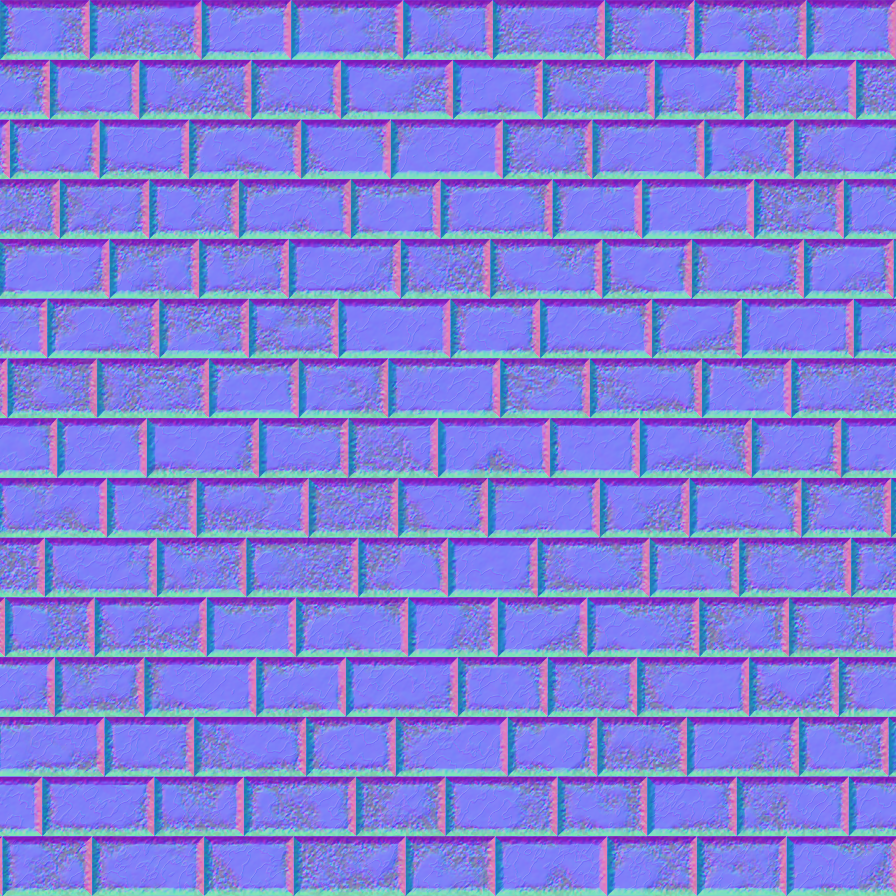
Write a WebGL 1 fragment shader that draws this texture map.

```glsl
precision highp float;
// Tangent-space normal map of a bevelled brick wall with worn, gritty edges.

uniform vec2 u_resolution;

const float ROWS = 15.0;         // courses in the canvas
const float UNITS = 40.0;        // bricks are 4 or 5 units long
const float ROW_SHIFT = 1.0 / 18.0;
const float BEVEL = 0.0090;      // bevel width
const float STEP = 0.0008;       // spacing of the slope samples

float hash(vec2 p) {
    vec3 q = fract(vec3(p.xyx) * 0.1031);
    q += dot(q, q.yzx + 33.33);
    return fract((q.x + q.y) * q.z);
}

float valueNoise(vec2 p) {
    vec2 cell = floor(p);
    vec2 f = fract(p);
    f = f * f * (3.0 - 2.0 * f);
    float low = mix(hash(cell), hash(cell + vec2(1.0, 0.0)), f.x);
    float high = mix(hash(cell + vec2(0.0, 1.0)), hash(cell + vec2(1.0, 1.0)), f.x);
    return mix(low, high, f.y);
}

float fbm(vec2 p) {
    float sum = 0.0;
    float weight = 0.5;
    for (int i = 0; i < 3; i++) {
        sum += weight * valueNoise(p);
        p = mat2(1.6, 1.2, -1.2, 1.6) * p + 17.3;
        weight *= 0.5;
    }
    return sum / 0.875;
}

// x: distance to the nearest brick edge, y: random value of the brick
vec2 brick(vec2 p) {
    float fromTop = (1.0 - p.y) * ROWS;
    float row = floor(fromTop);
    float across = fract(p.x - row * ROW_SHIFT) * UNITS;

    // Short and long bricks alternate; each course ends on a short one
    float inPair = mod(across, 9.0);
    float isLong = step(4.0, inPair);
    float along = inPair - 4.0 * isLong;
    float sideGap = min(along, 4.0 + isLong - along) / UNITS;
    float courseGap = (0.5 - abs(fract(fromTop) - 0.5)) / ROWS;

    float id = floor(across / 9.0) * 2.0 + isLong;
    return vec2(min(sideGap, courseGap), hash(vec2(id + 3.0, row + 11.0)));
}

// Ramp that is steep at the joint and eases onto the flat face
float bevelHeight(float edge) {
    float t = clamp(edge / BEVEL, 0.0, 1.0);
    return BEVEL * (1.9 * t - 0.75 * t * t);
}

// Patches of grit, denser along edges and on some bricks
float wearMask(vec2 p, float edge, float variation) {
    float nearEdge = exp(-max(edge - BEVEL, 0.0) / 0.006);
    float patches = fbm(p * 26.0 + variation * 40.0);
    float amount = patches + 0.3 * nearEdge + 0.2 * (variation - 0.5);
    return smoothstep(0.52, 0.85, amount);
}

float gritHeight(vec2 p) {
    return 0.0016 * valueNoise(p * 340.0) + 0.0012 * valueNoise(p * 510.0 + 9.0);
}

// Shallow undulation and faint slanted scratches
float faceHeight(vec2 p) {
    vec2 slanted = vec2(p.x + p.y, (p.y - p.x) * 1.8);
    float ridge = abs(fbm(slanted * 42.0) - 0.5);
    float scratch = smoothstep(0.0, 0.06, ridge);
    return 0.00025 * scratch + 0.0008 * fbm(p * 70.0);
}

float wallHeight(vec2 p) {
    vec2 b = brick(p);
    float rough = wearMask(p, b.x, b.y);
    // Grit fades out right at the joint so the seam stays crisp
    float fade = smoothstep(0.0, BEVEL * 0.7, b.x);
    float ragged = (valueNoise(p * 280.0) - 0.5) * 0.0022 * fade;
    return bevelHeight(b.x + ragged)
         + gritHeight(p) * mix(0.3, 1.0, fade) * rough
         + faceHeight(p) * fade;
}

vec3 wallNormal(vec2 p) {
    vec2 dx = vec2(STEP, 0.0);
    vec2 dy = vec2(0.0, STEP);
    vec2 slope = vec2(wallHeight(p + dx) - wallHeight(p - dx),
                      wallHeight(p + dy) - wallHeight(p - dy)) / (2.0 * STEP);
    // Green channel points down the canvas
    return normalize(vec3(-slope.x, slope.y, 1.0));
}

// Rough spots scatter the normal, which shortens it and dulls the colour
float normalLength(vec2 p) {
    vec2 b = brick(p);
    float speckle = smoothstep(0.3, 0.8, valueNoise(p * 330.0 + 5.0));
    float onBevel = 1.0 - smoothstep(0.6 * BEVEL, 1.1 * BEVEL, b.x);
    float dulling = 0.6 * speckle * wearMask(p, b.x, b.y);
    return (0.95 - 0.05 * onBevel) * (1.0 - dulling * (1.0 - 0.6 * onBevel));
}

void main() {
    vec2 p = gl_FragCoord.xy / u_resolution;
    gl_FragColor = vec4(wallNormal(p) * normalLength(p) * 0.5 + 0.5, 1.0);
}
```
